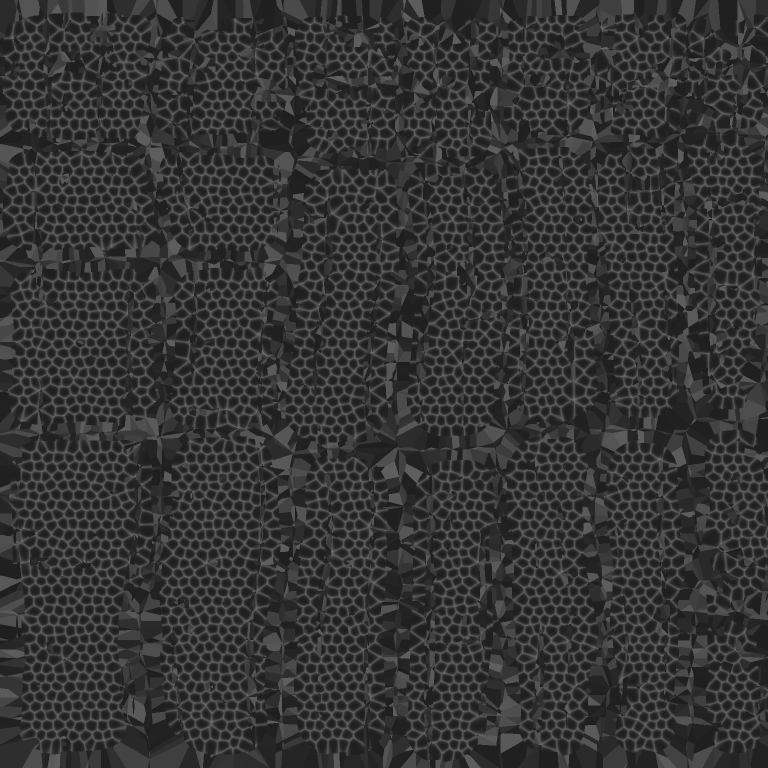
This pattern is drawn by a Shadertoy shader. Its source:

```glsl
const float CELLS = 70.0;            // cells across the canvas
const float ROW_PITCH = 0.87;        // row spacing of the staggered grid
const float JITTER = 0.46;           // seed displacement
const float NET_FALLOFF = 7.5;       // sharpness of the light net
const float NET_GAIN = 0.48;
const float BASE_GREY = 0.122;
const float FLAKE_GAIN = 0.25;
const vec2 COLUMN_CURVE = vec2(4.52, 2.38);          // columns narrow to the right
const vec4 ROW_TOPS = vec4(0.435, 0.66, 0.81, 0.985);
const float SEAM_LOW = 0.017, SEAM_HIGH = 0.008;     // seam half widths
const float ROUND_LOW = 0.085, ROUND_HIGH = 0.02;    // panel corner radii
const float CRACK_WIDTH = 0.008;
const int SAMPLES = 2;

float hash(vec2 p) {
    vec3 q = fract(vec3(p.xyx) * 0.1031);
    q += dot(q, q.yzx + 33.33);
    return fract((q.x + q.y) * q.z);
}

float noise(vec2 p) {
    vec2 i = floor(p), f = fract(p);
    f = f * f * (3.0 - 2.0 * f);
    return mix(mix(hash(i), hash(i + vec2(1, 0)), f.x),
               mix(hash(i + vec2(0, 1)), hash(i + vec2(1, 1)), f.x), f.y);
}

// Left side of a column
float columnEdge(float column) {
    float a = COLUMN_CURVE.x, b = COLUMN_CURVE.y;
    return (sqrt(a * a + 4.0 * b * column) - a) / (2.0 * b);
}

// Positive in the seams between rounded panels, negative inside the panels
float seamDepth(vec2 p) {
    vec2 w = p;
    w.x += 0.03 * (noise(p * vec2(5.0, 6.0) + 7.0) - 0.5) * smoothstep(0.0, 0.1, p.x);
    float column = floor(max(dot(COLUMN_CURVE, vec2(w.x, w.x * w.x)), 0.0));
    float left = columnEdge(column), right = columnEdge(column + 1.0);

    // Vertical extent of the panel
    vec4 tops = ROW_TOPS;
    tops.xyz += 0.05 * (hash(vec2(floor(column * 0.5), 4.0)) - 0.5);
    if (column > 1.5) tops.y = tops.z;
    float low = 0.0, high = tops.x;
    for (int i = 0; i < 3; i++) {
        if (w.y > tops[i]) {
            low = tops[i];
            high = tops[i + 1];
        }
    }

    // Rounded box with uneven margins
    float margin = mix(SEAM_LOW, SEAM_HIGH, p.y) * (0.3 + 1.3 * noise(p * vec2(9.0, 11.0)));
    vec2 halfSize = 0.5 * vec2(right - left, high - low) - margin;
    float radius = min(mix(ROUND_LOW, ROUND_HIGH, sqrt(clamp(p.y, 0.0, 1.0))),
                       0.8 * min(halfSize.x, halfSize.y));
    vec2 q = abs(w - 0.5 * vec2(left + right, low + high)) - halfSize + radius;
    float depth = length(max(q, 0.0)) + min(max(q.x, q.y), 0.0) - radius;

    // Thin upright cracks
    for (int i = 0; i < 2; i++) {
        float side = float(i);
        float place = 0.12 + 0.5 * side + 0.26 * hash(vec2(column * 3.0 + side, low * 50.0));
        float crack = CRACK_WIDTH * (noise(vec2(p.y * 9.0, column * 5.0 + side * 2.0)) - 0.25);
        depth = max(depth, crack - abs(w.x - mix(left, right, place)));
    }

    // Ragged patches near the top and right
    float limit = 0.93 - 0.22 * smoothstep(0.74, 0.95, p.y) - 0.22 * smoothstep(0.84, 1.0, p.x);
    return max(depth, 0.02 * (noise(p * vec2(48.0, 56.0)) - limit));
}

float surfaceGrey(vec2 p) {
    vec2 gridScale = CELLS * vec2(1.0, 1.0 / ROW_PITCH);
    vec2 home = floor(p * gridScale);
    float depth = seamDepth(p);
    int reach = min(6, 2 + int(max(depth, 0.0) * CELLS + 0.9));

    // Nearest two seeds; seeds in the seams are left out
    float nearest = 99.0, second = 99.0, weight = 0.0;
    vec2 nearId = vec2(0.0), secondId = vec2(0.0);
    for (int y = -reach; y <= reach; y++) {
        for (int x = -reach; x <= reach; x++) {
            vec2 id = home + vec2(x, y);
            vec2 shift = JITTER * (vec2(hash(id + 11.0), hash(id + 57.0)) - 0.5);
            shift.x += 0.5 * mod(id.y, 2.0) - 0.25;
            vec2 seed = (id + 0.5 + shift) / gridScale;
            float d = length(seed - p) * CELLS;
            if (d > second || seamDepth(seed) > 0.0) continue;
            weight += exp(-NET_FALLOFF * d);
            if (d < nearest) {
                second = nearest;
                secondId = nearId;
                nearest = d;
                nearId = id;
            } else {
                second = d;
                secondId = id;
            }
        }
    }

    // Flat flakes in the seams, soft net elsewhere
    float ragged = 0.005 * (hash(nearId + 91.0) - 0.5);
    if (depth > ragged) {
        float tone = hash(nearId * 1.7 + secondId * 2.3 + 31.0);
        return BASE_GREY + FLAKE_GAIN * tone * tone;
    }
    float net = 1.0 - exp(-NET_FALLOFF * nearest) / max(weight, 1e-20);
    return BASE_GREY + NET_GAIN * net;
}

void mainImage(out vec4 fragColor, in vec2 fragCoord) {
    float grey = 0.0;
    for (int i = 0; i < SAMPLES * SAMPLES; i++) {
        vec2 offset = (vec2(i % SAMPLES, i / SAMPLES) + 0.5) / float(SAMPLES) - 0.5;
        grey += surfaceGrey((fragCoord + offset) / iResolution.xy);
    }
    fragColor = vec4(vec3(grey / float(SAMPLES * SAMPLES)), 1.0);
}
```
